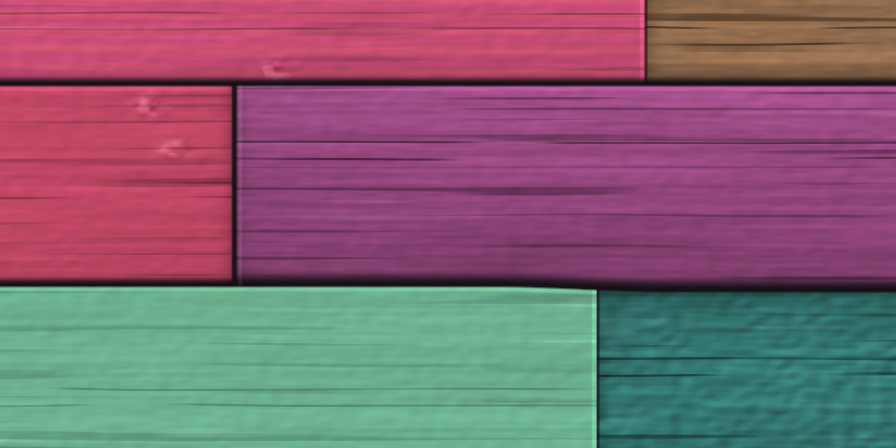
Reproduce this texture procedurally as a WebGL 2 fragment shader.

```glsl
#version 300 es
precision highp float;
uniform vec2 u_resolution;
out vec4 fragColor;

// Lengths are in canvas heights
#define ROW_HEIGHT 0.448
#define FIRST_SEAM 0.362
#define JOINTS vec3(1.333, 0.523, 1.440)
#define SEAM_SHADOW 0.024
#define JOINT_WIDTH 0.006
#define GRAIN 0.17
#define FIBRE_DENSITY 115.0
#define CRACK_WIDTH 0.0028
#define GAP_COLOR vec3(0.085, 0.065, 0.085)
#define SALMON vec3(0.86, 0.37, 0.43)

// Boards run left to right, bottom row first
const vec3 PAINT[6] = vec3[6](
  vec3(0.42, 0.69, 0.56), vec3(0.20, 0.46, 0.44),
  vec3(0.74, 0.27, 0.39), vec3(0.58, 0.28, 0.49),
  vec3(0.77, 0.29, 0.46), vec3(0.58, 0.43, 0.31));
const float ROUGHNESS[6] = float[6](0.45, 1.3, 0.6, 1.0, 0.55, 1.2);
const float STRIPES[6] = float[6](0.0, 0.0, 0.3, 0.0, 0.75, 0.0);
const float CRACK_AT[6] = float[6](0.132, 0.20, 0.595, 0.682, 0.97, 0.938);
const vec2 NICKS[3] = vec2[3](vec2(0.607, 0.842), vec2(0.33, 0.764), vec2(0.39, 0.671));

float hash(vec2 p) {
  vec3 q = fract(p.xyx * 0.1031);
  q += dot(q, q.yzx + 33.33);
  return fract((q.x + q.y) * q.z);
}

float noise(vec2 p) {
  vec2 i = floor(p), f = fract(p);
  f = f * f * (3.0 - 2.0 * f);
  return mix(mix(hash(i), hash(i + vec2(1, 0)), f.x),
             mix(hash(i + vec2(0, 1)), hash(i + vec2(1, 1)), f.x), f.y);
}

float line(float d, float width) {
  float blur = 0.5 / u_resolution.y;
  return 1.0 - smoothstep(width * 0.3, width + blur, abs(d));
}

// Long fibres: broad bands, fine lines and short flecks
float grain(vec2 p) {
  return 0.35 * noise(p * vec2(1.2, 27.0))
       + 0.40 * noise(p * vec2(3.0, FIBRE_DENSITY))
       + 0.25 * noise(p * vec2(22.0, FIBRE_DENSITY * 1.2)) - 0.5;
}

void main() {
  vec2 p = gl_FragCoord.xy / u_resolution.y;

  // Find the board, its joint and its distance to the seams
  float sag = 0.012 * smoothstep(1.1, 1.5, p.x) * step(p.y, 0.6);
  float level = (p.y - FIRST_SEAM + sag) / ROW_HEIGHT + 1.0;
  int row = int(clamp(floor(level), 0.0, 2.0));
  float below = fract(level) * ROW_HEIGHT;
  float above = ROW_HEIGHT - below;
  float joint = p.x - JOINTS[row];
  int id = row * 2 + int(step(0.0, joint));
  float rough = ROUGHNESS[id];

  // Painted wood, with salmon bands showing through
  vec2 q = p + vec2(float(id) * 7.3, float(id) * 3.1);
  q.y += 0.006 * noise(q * vec2(2.5, 5.0));
  vec3 color = PAINT[id];
  float band = 0.5 + 0.5 * sin(q.y * 165.0 + 3.0 * noise(q * vec2(0.8, 12.0)));
  color = mix(color, SALMON, STRIPES[id] * band * (0.35 + 0.4 * noise(q * vec2(2.0, 30.0))));
  color *= 1.0 + 2.0 * GRAIN * rough * grain(q);
  if (id == 3) color *= mix(0.91, 1.08, below / ROW_HEIGHT);

  // Sparse dark fibres and pale streaks
  float fibre = noise(q * vec2(1.6, 85.0) + 40.0);
  color *= 1.0 - 0.28 * rough * smoothstep(0.76, 0.96, fibre);
  float streak = noise(q * vec2(2.2, 62.0) + 90.0);
  color += 0.055 * smoothstep(0.78, 0.98, streak);

  // Cracks in pairs, broken along their length
  for (int i = 0; i < 2; i++) {
    float wave = 0.006 * (noise(vec2(p.x * 3.0, float(id + i))) - 0.5);
    float broken = smoothstep(0.2, 0.6, noise(vec2(p.x * 3.5, float(id * 5 + i))));
    float crack = line(p.y - CRACK_AT[id] + 0.036 * float(i) + wave, CRACK_WIDTH);
    color *= 1.0 - 0.45 * min(rough, 1.0) * crack * broken;
  }

  // Raised, flaking paint, strongest on the teal board
  vec2 r = p * vec2(36.0, 60.0);
  float relief = noise(r) - noise(r + vec2(0.45, -0.5));
  color *= 1.0 + relief * (id == 1 ? 0.24 : 0.06);
  for (int i = 0; i < 3; i++) {
    vec2 d = (p - NICKS[i]) * vec2(28.0, 42.0);
    float patchMask = exp(-dot(d, d));
    color += patchMask * (0.13 * smoothstep(0.35, 0.7, noise(r * 1.3)) + 0.25 * relief);
  }

  // Rounded lower edges and lit upper edges
  float depth = SEAM_SHADOW * (id == 3 ? 1.55 : 1.0);
  float topLight = line(above - 0.008, 0.006);
  color *= 1.0 + (id == 1 ? -0.1 : 0.13) * topLight;
  color *= 1.0 - 0.22 * exp(-below / 0.03);
  color = mix(GAP_COLOR, color, smoothstep(0.003, depth, below));
  color = mix(GAP_COLOR, color, smoothstep(-0.002, 0.006, above));
  if (id == 1) color *= 1.0 - 0.35 * exp(-above / 0.03);

  // Vertical joints: an open gap in the middle row, tight ones elsewhere
  if (row == 1) {
    color *= 1.0 - 0.35 * exp(-abs(joint) / 0.014);
    color = mix(color, GAP_COLOR, 0.92 * line(joint, JOINT_WIDTH * 1.2));
    color += 0.07 * line(joint - 0.013, JOINT_WIDTH);
  } else {
    color *= 1.0 + 0.16 * line(joint + 0.007, JOINT_WIDTH);
    color *= 1.0 - 0.25 * step(0.0, joint) * exp(-joint / 0.02);
    color = mix(color, GAP_COLOR, 0.6 * line(joint - 0.002, JOINT_WIDTH * 0.7));
  }

  fragColor = vec4(clamp(color, 0.0, 1.0), 1.0);
}
```
